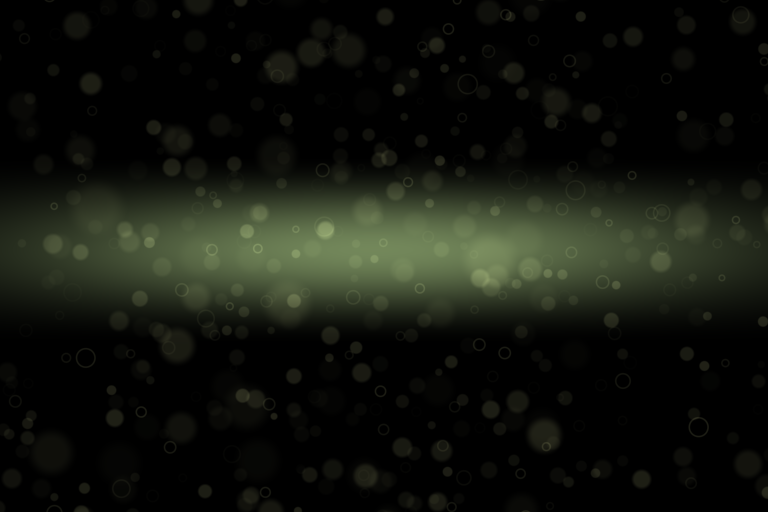
Write a Shadertoy shader that draws this background.

```glsl
// A soft green band of light across black, strewn with faint bokeh discs and thin rings.

#define BAND_CENTER vec2(0.735, 0.512)
#define BAND_HALF_HEIGHT 0.185
#define BAND_SPREAD 0.68
#define BAND_COLOR vec3(0.45, 0.53, 0.355)
#define DISC_COLOR vec3(0.47, 0.48, 0.33)
#define DISC_LAYERS 7
#define RING_LAYERS 2
#define LARGEST_CELL 0.25
#define LAYER_SHRINK 0.82
#define RING_CELL 0.125
#define RING_WIDTH 0.0011

vec4 hash4(vec2 cell, float seed) {
    vec4 q = fract(vec4(cell.xyx, seed) * vec4(0.1031, 0.1030, 0.0973, 0.1099));
    q += dot(q, q.wzxy + 33.33);
    return fract((q.xxyz + q.yzzw) * q.zywx);
}

mat2 rotation(float angle) {
    float c = cos(angle), s = sin(angle);
    return mat2(c, s, -s, c);
}

// Scattered circles crowd the columns around the middle.
float density(vec2 center) {
    float dx = (center.x - BAND_CENTER.x) / 0.45;
    return mix(0.28, 0.65, exp(-dx * dx));
}

// Returns distance to the circle's center, its radius, its strength and its presence.
vec4 scatteredCircle(vec2 p, float cellSize, float seed) {
    mat2 turn = rotation(seed * 1.37 + 0.4);
    vec2 grid = turn * p / cellSize + seed * 7.31;
    vec2 cell = floor(grid);
    vec4 rnd = hash4(cell, seed + 1.0);
    vec4 extra = hash4(cell + 57.0, seed + 4.0);

    float radius = mix(0.10, 0.23, rnd.z);
    vec2 local = mix(vec2(radius), vec2(1.0 - radius), rnd.xy);
    vec2 center = (cell + local - seed * 7.31) * cellSize * turn;
    float present = step(extra.x, density(center));
    return vec4(length(p - center), radius * cellSize, rnd.w, present);
}

// Blurred filled circles, from large and dim to small and crisp.
float bokehDiscs(vec2 p, float pixel) {
    float light = 0.0;
    float cellSize = LARGEST_CELL;
    for (int i = 0; i < DISC_LAYERS; i++) {
        float depth = float(i) / float(DISC_LAYERS - 1);
        vec4 circle = scatteredCircle(p, cellSize, float(i));
        float blur = max(circle.y * mix(0.5, 0.25, depth), 1.5 * pixel);
        float disc = 1.0 - smoothstep(circle.y - blur, circle.y + 0.3 * blur, circle.x);
        float strength = mix(0.04, 0.27, circle.z * circle.z);
        light += disc * strength * circle.w * mix(0.8, 1.0, depth);
        cellSize *= LAYER_SHRINK;
    }
    return light;
}

// Thin faint outlines.
float bokehRings(vec2 p, float pixel) {
    float light = 0.0;
    for (int i = 0; i < RING_LAYERS; i++) {
        vec4 circle = scatteredCircle(p, RING_CELL * (1.0 - 0.35 * float(i)), float(i) + 11.0);
        float radius = circle.y * 0.65;
        float edge = abs(circle.x - radius);
        float ring = 1.0 - smoothstep(0.0, RING_WIDTH + pixel, edge);
        light += ring * mix(0.02, 0.24, circle.z * circle.z) * circle.w;
    }
    return light;
}

// Horizontal glow, brightest near the middle and fading to both sides.
float bandGlow(vec2 p) {
    vec2 offset = p - BAND_CENTER;
    float across = 1.0 - smoothstep(0.0, BAND_HALF_HEIGHT, abs(offset.y));
    float along = offset.x / BAND_SPREAD;
    return across * exp(-along * along);
}

void mainImage(out vec4 fragColor, in vec2 fragCoord) {
    // Canvas units: height is 1, width is 1.5 at any size.
    vec2 p = fragCoord / iResolution.xy * vec2(1.5, 1.0);
    float pixel = 1.0 / iResolution.y;

    vec3 color = BAND_COLOR * bandGlow(p);
    color += DISC_COLOR * (bokehDiscs(p, pixel) + bokehRings(p, pixel));
    fragColor = vec4(min(color, 1.0), 1.0);
}
```
